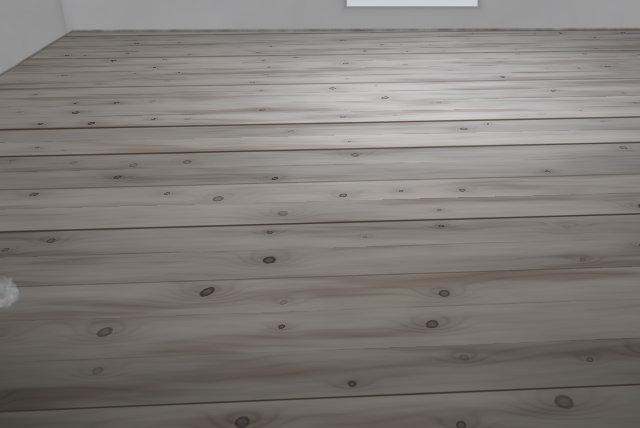
This texture is drawn by a WebGL 2 fragment shader. Its source:

```glsl
#version 300 es
precision highp float;

uniform vec2 u_resolution;
out vec4 fragColor;

#define HORIZON -0.29       // height of the vanishing line, measured downward
#define TILT 0.035          // how far the boards converge to the right
#define BOARD 0.0827        // board width in units of depth
#define FIRST_SEAM 0.8197   // depth of the nearest seam
#define OPEN_SEAMS 0xA21    // bit n set: seam n is a wide dark gap
#define RINGS 5.0           // growth rings across a board
#define KNOT_CELL 0.2       // spacing of knots along a board
#define KNOT_CHANCE 0.36
#define GLOW_CENTER vec2(1.03, 0.235)
#define GLOW_SIZE vec2(0.5, 0.18)
#define STREAKS 0.09        // contrast of the long dark bands

const vec3 WOOD_TINT = vec3(1.045, 1.0, 0.95);
const vec3 GLOW_COLOR = vec3(0.225, 0.24, 0.265);
const vec3 GAP_COLOR = vec3(0.21, 0.16, 0.12);
const vec3 KNOT_COLOR = vec3(0.16, 0.14, 0.135);
const vec3 WALL_COLOR = vec3(0.60, 0.60, 0.605);

float hash(vec2 p) {
  vec3 q = fract(vec3(p.xyx) * 0.1031);
  q += dot(q, q.yzx + 33.33);
  return fract((q.x + q.y) * q.z);
}

// Layered sines, roughly -1 to 1
float waves(vec2 p) {
  float sum = 0.0, gain = 0.5;
  for (int i = 0; i < 4; i++) {
    sum += gain * sin(p.x + 1.7 * sin(p.y)) * cos(p.y * 0.8 + sin(p.x * 0.7));
    p = mat2(1.6, 1.1, -1.1, 1.6) * p + 2.3;
    gain *= 0.6;
  }
  return sum;
}

// One cell row of knots: x = dark core, y = stained halo, z = ring bulge
vec3 knots(float along, float across, float board) {
  vec3 result = vec3(0.0);
  float cell = floor(along / KNOT_CELL);
  for (float j = -1.0; j <= 1.0; j++) {
    vec2 id = vec2(cell + j + 40.0, board * 7.0 + 19.0);
    if (hash(id) > KNOT_CHANCE) continue;
    float size = mix(0.4, 1.1, hash(id + 3.1));
    float depth = mix(0.15, 1.0, hash(id + 8.7));
    vec2 center = vec2((cell + j + 0.2 + 0.6 * hash(id + 5.3)) * KNOT_CELL,
                       mix(0.25, 0.75, hash(id + 1.9)));
    vec2 off = vec2(along, across) - center;
    vec2 oval = off / (size * vec2(0.016, 0.12));
    oval.y -= 0.5 * oval.x * (hash(id + 6.4) - 0.3);
    float r = length(oval) + 0.1 * waves(oval * 2.0 + id);
    float rim = 0.55 + 0.45 * smoothstep(0.4, 0.8, r);
    result.x = max(result.x, depth * rim * smoothstep(1.15, 0.85, r));
    vec2 spread = off / (size * vec2(0.075, 0.27));
    float bulge = exp(-dot(spread, spread));
    result.y += bulge * depth;
    result.z += bulge * 3.0 * size;
  }
  return result;
}

vec3 floorColor(vec2 p, float px) {
  // Perspective: depth counts boards, along runs down their length
  float depth = (1.0 - TILT * (p.x - 0.75)) / (p.y - HORIZON);
  float along = (p.x - 0.75) * depth;
  float row = (depth - FIRST_SEAM) / BOARD;
  float board = floor(row), across = row - board;
  float seed = hash(vec2(board + 11.0, 4.0)) * 40.0;
  float boardHeight = BOARD / (depth * depth);

  // Light: darker in front and at the sides, bright sheen toward the back
  float side = pow(abs(p.x - 0.8) / 0.8, 2.0);
  float light = mix(0.5, 0.40, smoothstep(0.5, 1.05, p.y));
  light *= 1.0 - (0.14 + 0.14 * smoothstep(0.65, 1.0, p.y)) * side;
  light *= 1.0 - 0.16 * smoothstep(0.17, 0.07, p.y);
  vec2 g = (p - GLOW_CENTER) / GLOW_SIZE;
  float glow = exp(-dot(g, g)) + 0.13 * exp(-0.2 * dot(g, g));

  // Tone per board, long dark bands and bleached patches
  float streak = waves(vec2(along * 2.2 + seed, across * 2.8 + seed));
  float brown = smoothstep(0.1, 0.7, streak);
  float tone = 1.0 + 0.13 * (hash(vec2(board + 5.0, 9.0)) - 0.5) - STREAKS * streak;
  tone += 0.05 * waves(vec2(along * 4.0, row * 1.1));

  // Growth rings bend around the knots; ring lines and fibres fade when too fine
  vec3 knot = knots(along, across, board);
  float ring = across + 0.16 * sin(along * 3.0 + seed) + 0.05 * sin(along * 11.0 + seed * 2.0);
  ring += 0.015 * sin(along * 37.0 + across * 9.0);
  ring = pow(0.5 + 0.5 * sin(6.2832 * (ring * RINGS + knot.z)), 3.0);
  float fine = RINGS * px / boardHeight;
  float patchy = 0.25 + 0.7 * smoothstep(-0.2, 0.5, streak) + knot.y;
  tone -= 0.07 * ring * patchy * exp(-5.0 * fine * fine);
  float fibre = waves(vec2(along * 16.0 + seed, across * 16.0));
  tone += 0.03 * fibre * exp(-4.0 * fine * fine);

  vec3 color = light * tone * WOOD_TINT;
  color *= mix(vec3(1.0), vec3(0.93, 0.88, 0.85), brown);
  color *= 1.0 - vec3(0.13, 0.16, 0.17) * min(knot.y, 1.0);
  color = mix(color, KNOT_COLOR, 0.85 * knot.x);

  // Seams: a few wide gaps, every fourth a clear line, the others broken and faint
  float seam = floor(row + 0.5);
  bool isOpen = ((OPEN_SEAMS >> clamp(int(seam), 0, 30)) & 1) == 1;
  float gap = abs(row - seam) * boardHeight;
  float wear = waves(vec2(along * 6.0 + seam * 2.4, seam));
  float halfWidth = isOpen ? (0.0008 + 0.0009 * p.y) * (1.0 + 0.4 * wear) : 0.0005;
  float hairline = mod(seam, 4.0) == 3.0 ? 0.36 : 0.2 * smoothstep(-0.2, 0.5, wear);
  float strength = isOpen ? 0.85 : hairline;
  float line = strength * smoothstep(halfWidth + px, max(halfWidth - px, 0.0), gap);
  color = mix(color, GAP_COLOR, line);
  return color + GLOW_COLOR * glow * (1.0 - 0.5 * line) * (0.3 + 0.7 * tone);
}

vec3 wallColor(vec2 p, float px) {
  float corner = p.x - 0.141 - 0.2 * p.y;
  vec3 color = WALL_COLOR * (1.0 + 0.02 * waves(p * 14.0));
  color *= 1.0 - 0.05 * smoothstep(px, -px, corner) - 0.07 * exp(-abs(corner) * 120.0);
  // Radiator edge with its shadow
  vec2 box = abs(p - vec2(0.963, 0.0)) - vec2(0.153, 0.015);
  float edge = max(box.x, box.y);
  color *= 1.0 - 0.2 * exp(-max(edge, 0.0) * 150.0);
  return mix(color, vec3(0.8, 0.81, 0.83), smoothstep(px, -px, edge));
}

void main() {
  vec2 p = gl_FragCoord.xy / u_resolution.y;
  p.y = 1.0 - p.y;
  float px = 1.0 / u_resolution.y;

  // Room outline: back wall and slanting left wall, with a grimy joint
  float joint = p.y - max(0.073 - 0.003 * p.x, 0.176 - 0.613 * p.x);
  vec3 color = mix(wallColor(p, px), floorColor(p, px), smoothstep(-px, px, joint));
  float grime = 0.45 + 0.3 * waves(vec2(p.x * 60.0, p.y * 20.0));
  color = mix(color, vec3(0.27, 0.25, 0.23), grime * smoothstep(0.006, 0.0, abs(joint)));

  // Crumpled clear film at the left edge
  float film = length((p - vec2(0.0, 0.685)) / vec2(0.042, 0.04)) + 0.25 * waves(p * 50.0);
  vec3 crumple = vec3(0.55, 0.56, 0.57) + 0.14 * waves(p * 90.0);
  color = mix(color, crumple, 0.7 * smoothstep(1.05, 0.85, film));

  fragColor = vec4(color, 1.0);
}
```
